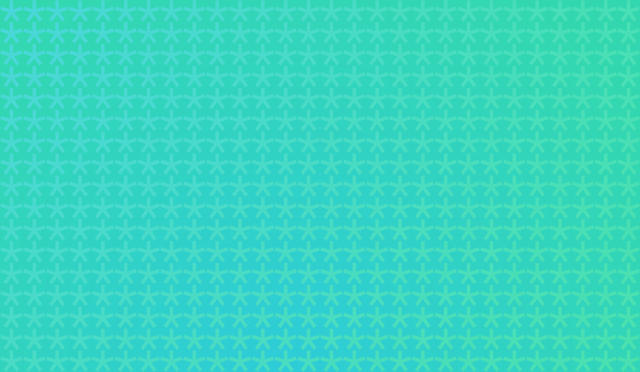
Write a Shadertoy shader that draws this pattern.

```glsl
const vec2 REPEATS = vec2(28.0, 17.0);
const vec2 STAR_CENTRE = vec2(0.5, 0.47);   // within one cell

// Lengths in canvas heights
const float ARM_LENGTH = 0.0298;
const float ARM_HALF_WIDTH = 0.0047;
const int ARM_COUNT = 5;
const float TAU = 6.2831853;

// Radial gradients: centre as a fraction of the canvas, radius in heights
const vec2 GROUND_CENTRE = vec2(0.44, 0.0);
const float GROUND_RADIUS = 1.2;
const vec3 GROUND_INNER = vec3(0.18, 0.80, 0.85);
const vec3 GROUND_OUTER = vec3(0.20, 0.845, 0.685);

const vec2 STAR_GLOW_CENTRE = vec2(0.0, 1.0);
const float STAR_GLOW_RADIUS = 2.0;
const vec3 STAR_INNER = vec3(0.29, 0.84, 0.86);
const vec3 STAR_OUTER = vec3(0.29, 0.88, 0.68);

// Signed distance to square-ended arms radiating from the origin
float asteriskDistance(vec2 p) {
    float nearest = 1e5;
    for (int i = 0; i < ARM_COUNT; i++) {
        float angle = TAU * float(i) / float(ARM_COUNT);
        vec2 direction = vec2(sin(angle), cos(angle));
        float along = dot(p, direction);
        float across = dot(p, vec2(direction.y, -direction.x));
        float arm = max(abs(across) - ARM_HALF_WIDTH,
                        abs(along - 0.5 * ARM_LENGTH) - 0.5 * ARM_LENGTH);
        nearest = min(nearest, arm);
    }
    return nearest;
}

vec3 radialGradient(vec2 offset, float radius, vec3 inner, vec3 outer) {
    return mix(inner, outer, clamp(length(offset) / radius, 0.0, 1.0));
}

void mainImage(out vec4 fragColor, in vec2 fragCoord) {
    vec2 uv = fragCoord / iResolution.xy;
    vec2 canvas = vec2(iResolution.x / iResolution.y, 1.0);
    float pixel = 1.0 / iResolution.y;

    // Grid of asterisks
    vec2 local = (fract(uv * REPEATS) - STAR_CENTRE) * canvas / REPEATS;
    float coverage = clamp(0.5 - asteriskDistance(local) / pixel, 0.0, 1.0);

    // Gradients span the whole canvas
    vec3 ground = radialGradient((uv - GROUND_CENTRE) * canvas, GROUND_RADIUS,
                                 GROUND_INNER, GROUND_OUTER);
    vec3 star = radialGradient((uv - STAR_GLOW_CENTRE) * canvas, STAR_GLOW_RADIUS,
                               STAR_INNER, STAR_OUTER);

    fragColor = vec4(mix(ground, star, coverage), 1.0);
}
```
